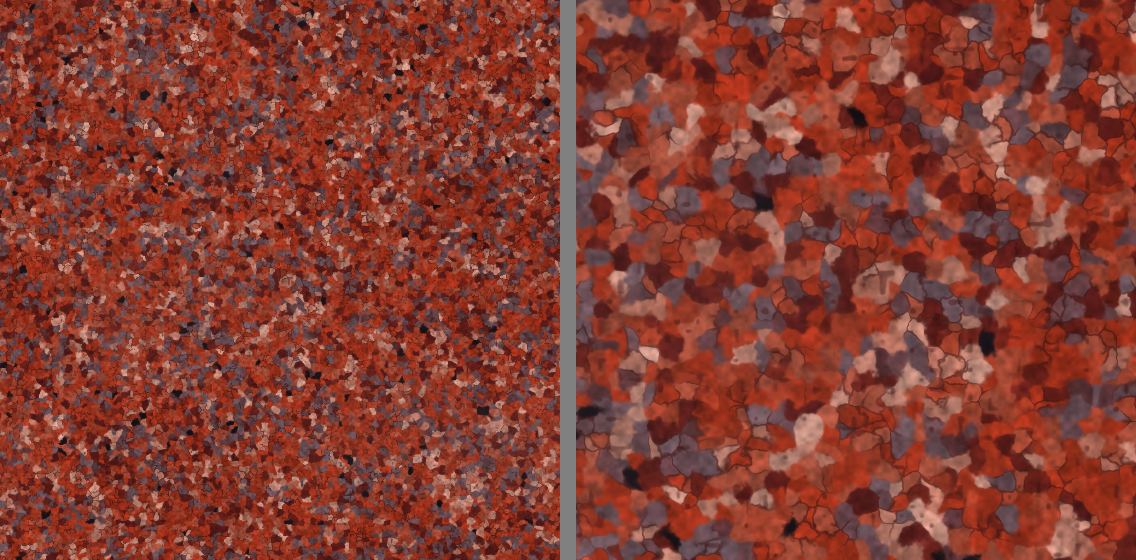
Left, the full canvas; right, a detail of the centre.
This texture is drawn by a Shadertoy shader. Its source:

```glsl
// Polished red granite: a warped cellular pattern of small mineral grains.
// Each cell picks red feldspar, pale feldspar, grey quartz or dark maroon;
// clustered noise groups them, then seams, fine grit and broad clouds shade them.

const float GRAINS      = 96.0;   // grains across the canvas
const float GRIT        = 230.0;  // fine mottling across the canvas
const float CLOUDS      = 4.5;    // broad tonal patches across the canvas
const float SHARPNESS   = 13.0;   // crispness of grain borders
const float WARP        = 0.65;   // raggedness of grain borders, in grains
const float QUARTZ_CUT  = 0.82;
const float PALE_CUT    = 0.86;
const float MAROON_CUT  = 0.80;
const float BLACK_CUT   = 0.988;

const vec3 RED    = vec3(0.61, 0.185, 0.10);
const vec3 SALMON = vec3(0.62, 0.30, 0.225);
const vec3 PALE   = vec3(0.74, 0.54, 0.48);
const vec3 QUARTZ = vec3(0.41, 0.32, 0.35);
const vec3 MAROON = vec3(0.31, 0.095, 0.095);
const vec3 BLACK  = vec3(0.09, 0.07, 0.09);

// Integer hash: four random values per lattice cell
vec4 hash4(vec2 cell, uint seed) {
    uvec2 q = uvec2(ivec2(cell));
    uvec4 v = uvec4(q.x, q.y, seed, q.x ^ (q.y << 8)) * 1664525u + 1013904223u;
    for (int i = 0; i < 2; i++) {
        v += v.yzxy * v.wxyz;
        v ^= v >> 16u;
    }
    return vec4(v & 65535u) / 65535.0;
}

float noise(vec2 p, uint seed) {
    vec2 i = floor(p), f = fract(p);
    f = f * f * (3.0 - 2.0 * f);
    float low  = mix(hash4(i, seed).x, hash4(i + vec2(1, 0), seed).x, f.x);
    float high = mix(hash4(i + vec2(0, 1), seed).x, hash4(i + vec2(1, 1), seed).x, f.x);
    return mix(low, high, f.y);
}

float fbm(vec2 p, uint seed) {
    float sum = 0.0, amp = 0.5;
    for (int i = 0; i < 4; i++) {
        sum += amp * noise(p, seed + uint(i));
        p = p * 2.03 + 7.3;
        amp *= 0.5;
    }
    return sum / 0.9375;
}

// Colour of one grain, chosen by chance and by its neighbourhood
vec3 mineral(vec2 cell) {
    vec4 pick = hash4(cell, 11u);
    vec4 tone = hash4(cell, 12u);
    float greyZone = noise(cell * 0.37, 21u) - 0.5;
    float paleZone = noise(cell * 0.33 + 5.5, 22u) - 0.5;
    vec3 color = mix(RED, SALMON, smoothstep(0.25, 1.0, tone.x + 0.4 * paleZone));
    if (pick.z > MAROON_CUT - 0.25 * greyZone) color = mix(MAROON, RED, 0.35 * tone.y);
    if (pick.y + 0.65 * paleZone > PALE_CUT) color = mix(SALMON, PALE, 0.45 + 0.65 * tone.y);
    if (pick.x + 0.75 * greyZone > QUARTZ_CUT) color = mix(QUARTZ, MAROON, 0.55 * tone.y * tone.y);
    if (pick.w > BLACK_CUT) color = BLACK;
    return color * (0.88 + 0.24 * tone.z);
}

// Soft-edged cells; alpha holds the gap between the two nearest centres
vec4 grains(vec2 p) {
    vec2 home = floor(p);
    vec3 sum = vec3(0.0);
    float total = 0.0, nearest = 9.0, second = 9.0;
    for (int y = -1; y <= 1; y++)
    for (int x = -1; x <= 1; x++) {
        vec2 cell = home + vec2(x, y);
        vec4 rnd = hash4(cell, 31u);
        float d = length(cell + 0.1 + 0.8 * rnd.xy - p) - 0.22 * rnd.z;
        float weight = exp(-SHARPNESS * d);
        sum += weight * mineral(cell);
        total += weight;
        second = min(second, max(nearest, d));
        nearest = min(nearest, d);
    }
    return vec4(sum / total, second - nearest);
}

void mainImage(out vec4 fragColor, in vec2 fragCoord) {
    vec2 uv = fragCoord / iResolution.y;

    // Ragged grains
    vec2 p = uv * GRAINS;
    vec2 warp = vec2(fbm(p * 0.9, 41u), fbm(p * 0.9 + 3.7, 51u)) - 0.5;
    vec4 grain = grains(p + 2.0 * WARP * warp);
    vec3 color = grain.rgb;

    // Broken dark seams between grains
    float seam = 1.0 - smoothstep(0.0, 0.24, grain.a);
    float broken = smoothstep(0.4, 0.8, noise(p * 0.8, 61u));
    color = mix(color, MAROON * 0.75, 0.6 * seam * broken);

    // Fine grit and small dark pits
    float grit = noise(uv * GRIT, 71u) + 0.5 * noise(uv * GRIT * 1.9, 72u) - 0.75;
    color *= 1.0 + 0.30 * grit;
    float pits = smoothstep(0.80, 0.96, noise(uv * GRIT * 0.75, 73u));
    color = mix(color, MAROON * 0.7, 0.45 * pits);

    // Clouds: hazy grey patches against deeper, richer red ones
    float cloud = fbm(uv * CLOUDS, 81u) - 0.5;
    color = mix(color, vec3(0.47, 0.33, 0.32), 0.5 * max(cloud, 0.0));
    color *= 1.0 + vec3(0.25, 0.45, 0.5) * min(cloud, 0.0);

    fragColor = vec4(clamp(color, 0.0, 1.0), 1.0);
}
```
